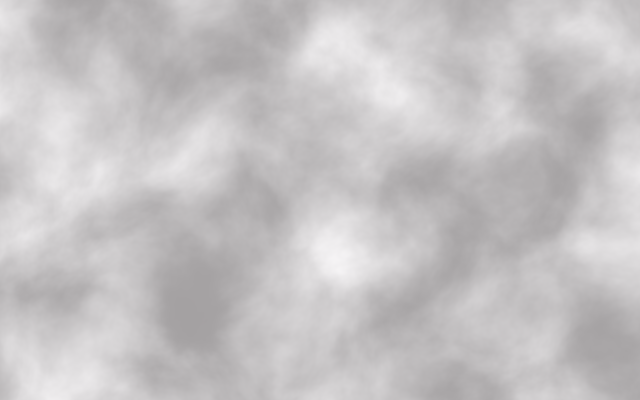
Give the GLSL for this texture, as a WebGL 1 fragment shader.

```glsl
precision highp float;
// Soft grey overcast clouds with faint bright creases between the billows.

uniform vec2 u_resolution;

const vec3 SHADOW_GREY = vec3(0.640, 0.628, 0.632);
const vec3 LIGHT_GREY = vec3(0.960, 0.953, 0.958);
const float MEAN_TONE = 0.37;
const float TAU = 6.2831853;
const int OCTAVES = 6;

float hash(vec2 cell) {
  return fract(sin(dot(cell, vec2(127.1, 311.7))) * 43758.5453);
}

mat2 rotation(float angle) {
  float c = cos(angle);
  float s = sin(angle);
  return mat2(c, s, -s, c);
}

// Contribution of one lattice corner, using a random unit gradient
float cornerSlope(vec2 cell, vec2 offset) {
  float angle = TAU * hash(cell);
  return dot(vec2(cos(angle), sin(angle)), offset);
}

// Gradient noise with quintic blending, centred on zero
float gradientNoise(vec2 p) {
  vec2 cell = floor(p);
  vec2 f = fract(p);
  vec2 blend = f * f * f * (f * (f * 6.0 - 15.0) + 10.0);
  vec2 e = vec2(1.0, 0.0);
  float low = mix(cornerSlope(cell, f),
                  cornerSlope(cell + e.xy, f - e.xy), blend.x);
  float high = mix(cornerSlope(cell + e.yx, f - e.yx),
                   cornerSlope(cell + e.xx, f - e.xx), blend.x);
  return mix(low, high, blend.y);
}

// Sum of rotated octaves
float fbm(vec2 p, float gain) {
  mat2 octaveTurn = rotation(0.65) * 2.03;
  float sum = 0.0;
  float amplitude = 1.0;
  for (int i = 0; i < OCTAVES; i++) {
    sum += amplitude * gradientNoise(p);
    p = octaveTurn * p + vec2(17.3, 9.1);
    amplitude *= gain;
  }
  return sum;
}

// Bright rounded line where the noise crosses zero
float crease(vec2 p, float softness) {
  float n = fbm(p, 0.4);
  return 0.19 - sqrt(n * n + softness * softness);
}

// Gentle brightening towards the left, right and lower borders
float borderGlow(vec2 uv, float width) {
  float sides = smoothstep(0.0, width, uv.x) * smoothstep(0.0, width, 1.0 - uv.x);
  return 1.0 - sides * smoothstep(0.0, width, uv.y);
}

// Keeps the tone above zero without a flat plateau
float softFloor(float tone, float knee) {
  return 0.5 * (tone + sqrt(tone * tone + knee * knee));
}

float cloudTone(vec2 p) {
  // Stretch the billows slightly along a rising diagonal
  vec2 q = rotation(-0.7) * p * vec2(1.0, 1.0);
  q.x *= 0.9;
  vec2 warp = vec2(gradientNoise(q * 4.0 + 4.7), gradientNoise(q * 4.0 + 31.2));
  q += 0.05 * warp;
  float billows = fbm(q * 2.9 + vec2(5.2, 12.8), 0.5);
  float seams = crease(q * 2.7 + vec2(41.6, 23.9), 0.03);
  return MEAN_TONE + 0.74 * billows + 0.68 * seams;
}

void main() {
  vec2 uv = gl_FragCoord.xy / u_resolution;
  vec2 p = gl_FragCoord.xy / u_resolution.y;
  float tone = cloudTone(p) + 0.14 * borderGlow(uv, 0.12);
  tone = min(softFloor(tone, 0.12), 1.0);
  gl_FragColor = vec4(mix(SHADOW_GREY, LIGHT_GREY, tone), 1.0);
}
```
